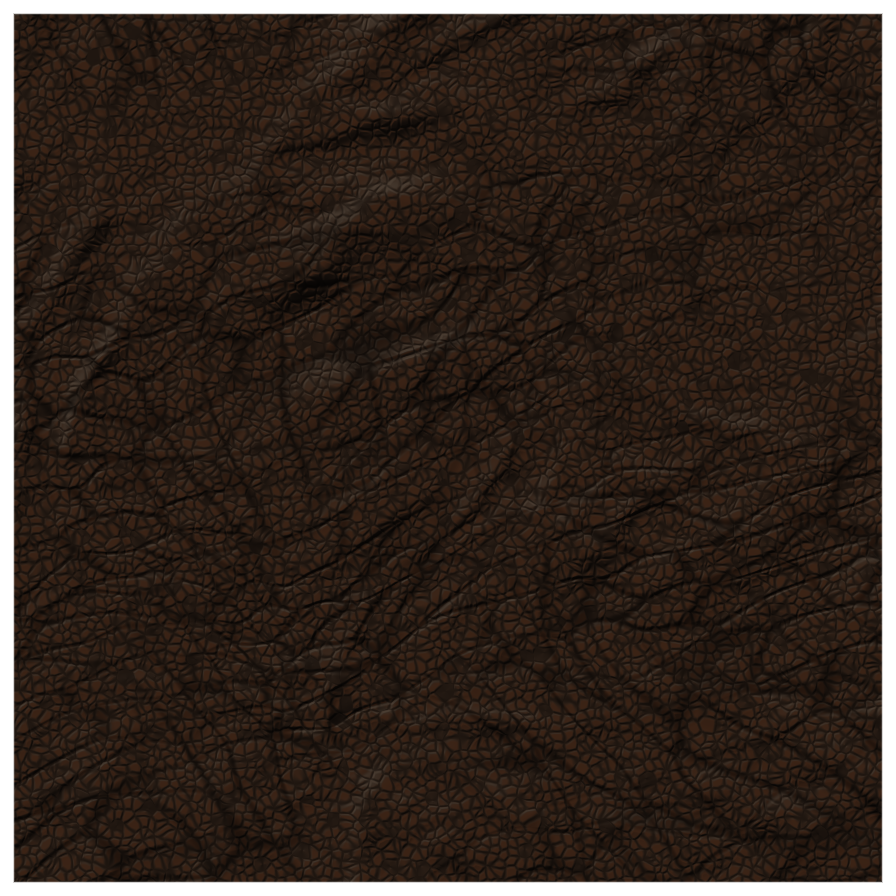
This texture is drawn by a three.js fragment shader. Its source:

```glsl
// Crumpled dark brown leather with folds, creases and fine grain, in a white frame.
varying vec2 vUv;

const vec3 SHADOW = vec3(0.045, 0.032, 0.024);
const vec3 BASE = vec3(0.155, 0.110, 0.080);
const vec3 RUST = vec3(0.255, 0.145, 0.085);
const vec3 SHEEN = vec3(0.290, 0.238, 0.195);
const vec3 FRAME = vec3(1.0);
const float FRAME_WIDTH = 0.0156;
const float FRAME_BLUR = 0.0012;
const vec2 TO_LIGHT = vec2(-0.50, 0.866);
const float LIGHT_STEP = 0.002;
const float GRAIN_SCALE = 92.0;
const float GRAIN_HEIGHT = 0.0009;
const float CREASE_HEIGHT = 0.0016;
const float WRINKLE_HEIGHT = 0.0030;
const float FOLD_HEIGHT = 0.0105;
const float FOLD_SHARPNESS = 42.0;
const float FOLD_ANGLE = 0.38;
const float FOLD_TURN = 0.75;
const vec2 FOLD_SCALE = vec2(2.6, 8.0);

vec2 hash2(vec2 p) {
  vec3 a = fract(p.xyx * vec3(0.1031, 0.1030, 0.0973));
  a += dot(a, a.yzx + 33.33);
  return fract((a.xx + a.yz) * a.zy);
}

float cornerSlope(vec2 cell, vec2 corner, vec2 f) {
  return dot(hash2(cell + corner) * 2.0 - 1.0, f - corner);
}

// Gradient noise, roughly -0.7 to 0.7
float noise(vec2 p) {
  vec2 i = floor(p), f = fract(p);
  vec2 u = f * f * f * (f * (f * 6.0 - 15.0) + 10.0);
  float low = mix(cornerSlope(i, vec2(0.0), f), cornerSlope(i, vec2(1.0, 0.0), f), u.x);
  float high = mix(cornerSlope(i, vec2(0.0, 1.0), f), cornerSlope(i, vec2(1.0), f), u.x);
  return 1.3 * mix(low, high, u.y);
}

// Cellular noise: zero on the borders between cells
float cellBorder(vec2 p) {
  vec2 i = floor(p), f = fract(p);
  float nearest = 8.0, second = 8.0;
  for (int y = -1; y <= 1; y++) {
    for (int x = -1; x <= 1; x++) {
      vec2 o = vec2(float(x), float(y));
      float d = length(o + hash2(i + o) - f);
      second = min(second, max(nearest, d));
      nearest = min(nearest, d);
    }
  }
  return second - nearest;
}

vec2 rotate(vec2 p, float angle) {
  float c = cos(angle), s = sin(angle);
  return vec2(c * p.x + s * p.y, c * p.y - s * p.x);
}

vec2 warp(vec2 p, float scale, float amount) {
  return p + amount * vec2(noise(p * scale + 3.7), noise(p * scale + 41.3));
}

// Returns height, crease openness and grain plateau
vec3 leather(vec2 p) {
  vec2 q = warp(warp(p, 2.6, 0.11), 13.0, 0.014);

  // Large folds in several directions, each in its own patches
  float folds = 0.0;
  for (int i = 0; i < 4; i++) {
    float k = float(i);
    vec2 r = rotate(q, FOLD_ANGLE + k * FOLD_TURN) * FOLD_SCALE + k * 19.0;
    float n = noise(r);
    float patchMask = smoothstep(-0.05, 0.35, noise(p * 3.4 + k * 27.0 + 8.0));
    folds += exp(-FOLD_SHARPNESS * n * n) * patchMask / (1.0 + 0.25 * k);
  }
  vec2 along = rotate(q, FOLD_ANGLE);
  float wrinkles = noise(along * vec2(13.0, 38.0));

  // Thin creases: long cells along the folds, crossed by a second set
  float strength = smoothstep(-0.4, 0.3, noise(p * 4.0 + 61.0));
  float crossing = smoothstep(-0.15, 0.3, noise(p * 3.0 + 83.0));
  float creaseA = smoothstep(0.0, 0.20, cellBorder(along * vec2(9.0, 25.0)));
  float creaseB = smoothstep(0.0, 0.16, cellBorder(rotate(q, -0.95) * vec2(6.0, 17.0) + 30.0));
  float crease = mix(1.0, creaseA, strength) * mix(1.0, creaseB, crossing);

  float grain = cellBorder(warp(p, 45.0, 0.006) * GRAIN_SCALE);
  float height = FOLD_HEIGHT * folds + WRINKLE_HEIGHT * wrinkles
    + CREASE_HEIGHT * crease + GRAIN_HEIGHT * smoothstep(0.0, 0.5, grain);
  return vec3(height, crease, grain);
}

void main() {
  // Slope toward the light
  vec3 here = leather(vUv);
  float ahead = leather(vUv + TO_LIGHT * LIGHT_STEP).x;
  float light = (here.x - ahead) / LIGHT_STEP;

  // Rust on flat grain tops, sheen on lit slopes, shadow on the others
  float rust = smoothstep(0.15, 0.55, here.z) * (1.0 - smoothstep(0.1, 0.7, abs(light)));
  vec3 color = mix(BASE, RUST, 0.75 * rust);
  color = mix(color, SHEEN, smoothstep(0.0, 0.95, light));
  color = mix(color, SHADOW, smoothstep(0.0, 0.85, -light));
  color *= mix(0.60, 1.0, here.y) * mix(0.78, 1.0, smoothstep(0.0, 0.3, here.z));

  // White frame with a soft edge
  vec2 inset = min(vUv, 1.0 - vUv);
  float inside = smoothstep(-FRAME_BLUR, FRAME_BLUR, min(inset.x, inset.y) - FRAME_WIDTH);
  gl_FragColor = vec4(mix(FRAME, color, inside), 1.0);
}
```
